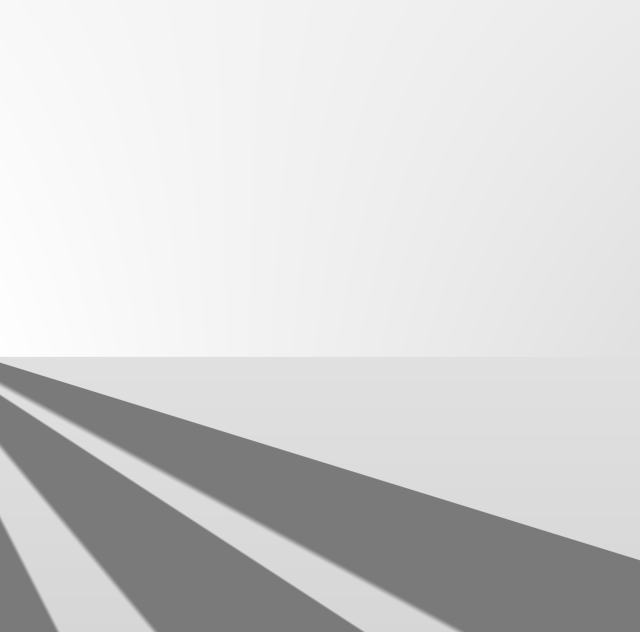
Reproduce this background procedurally as a Shadertoy shader.

```glsl
const float HORIZON = 0.4354;
const vec2 VANISHING_POINT = vec2(-0.1471, 0.4723);

// Wall brightness at its corners: left, right
const vec2 WALL_TOP = vec2(0.972, 0.921);
const vec2 WALL_BOTTOM = vec2(0.996, 0.880);

const float FLOOR_FAR = 0.880;
const float FLOOR_NEAR = 0.840;
const float STRIPE_GREY = 0.478;

// Each edge: downward slope, half-width of its blur
const int EDGE_COUNT = 5;
const vec2 STRIPE_EDGES[EDGE_COUNT] = vec2[](
    vec2(0.3128, 0.0010),
    vec2(0.5454, 0.0060),
    vec2(0.6596, 0.0022),
    vec2(1.2128, 0.0055),
    vec2(1.9820, 0.0040)
);

float wallShade(vec2 uv) {
    float height = (uv.y - HORIZON) / (1.0 - HORIZON);
    vec2 ends = mix(WALL_BOTTOM, WALL_TOP, clamp(height, 0.0, 1.0));
    return mix(ends.x, ends.y, uv.x);
}

float floorShade(vec2 uv) {
    return mix(FLOOR_NEAR, FLOOR_FAR, clamp(uv.y / HORIZON, 0.0, 1.0));
}

// Rays alternately enter and leave a dark stripe
float stripeCoverage(vec2 uv, float pixel) {
    vec2 ray = vec2(uv.x - VANISHING_POINT.x, VANISHING_POINT.y - uv.y);
    float coverage = 0.0;
    float side = 1.0;
    for (int i = 0; i < EDGE_COUNT; i++) {
        float slope = STRIPE_EDGES[i].x;
        float blur = max(STRIPE_EDGES[i].y, 0.75 * pixel);
        float dist = (ray.y - slope * ray.x) / sqrt(1.0 + slope * slope);
        coverage += side * smoothstep(-blur, blur, dist);
        side = -side;
    }
    return clamp(coverage, 0.0, 1.0);
}

void mainImage(out vec4 fragColor, in vec2 fragCoord) {
    vec2 uv = fragCoord / iResolution.xy;
    float pixel = 1.0 / iResolution.y;

    // Wall and floor
    float wallMask = smoothstep(-0.6 * pixel, 0.6 * pixel, uv.y - HORIZON);
    float shade = mix(floorShade(uv), wallShade(uv), wallMask);

    // Stripes fanning over the floor
    shade = mix(shade, STRIPE_GREY, stripeCoverage(uv, pixel));

    fragColor = vec4(vec3(shade), 1.0);
}
```
